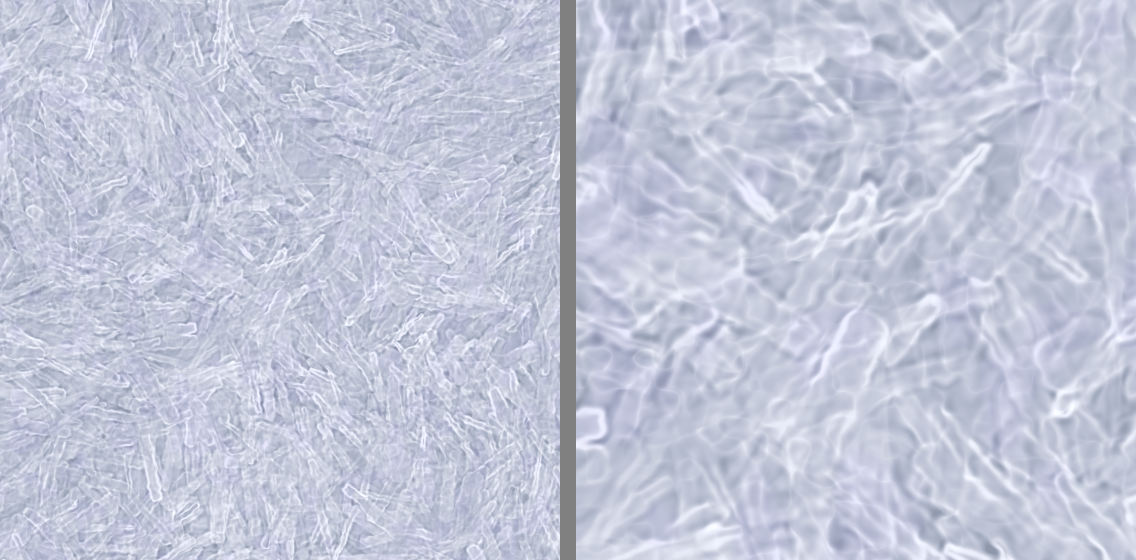
Left, the full canvas; right, a detail of the centre.
This texture is drawn by a Shadertoy shader. Its source:

```glsl
// Frosted ice: layers of translucent, tapered crystal blades with bright rims.
// Blades share a direction within loose patches and are scattered on jittered grids;
// embossed noise adds the fine crust between and on top of them.

vec4 hash4(vec2 p) {
    vec4 q = fract(p.xyxy * vec4(.1031, .1030, .0973, .1099));
    q += dot(q, q.wzxy + 33.33);
    return fract((q.xxyz + q.yzzw) * q.zywx);
}

float noise(vec2 p) {
    vec2 i = floor(p), f = fract(p);
    f = f * f * (3. - 2. * f);
    return mix(mix(hash4(i).x, hash4(i + vec2(1, 0)).x, f.x),
               mix(hash4(i + vec2(0, 1)).x, hash4(i + 1.).x, f.x), f.y);
}

// Height of the fine icy crust
float crust(vec2 p) {
    return .55 * noise(p * 85.) + .45 * noise(p * 170. + 17.);
}

// Signed distance to a rounded blade that narrows along +y
float blade(vec2 q, float halfWidth, float halfLength, float taper) {
    float along = clamp(q.y / halfLength * .5 + .5, 0., 1.);
    float w = halfWidth * (1. - taper * along);
    float r = w * .7;
    vec2 e = abs(q) - vec2(w, halfLength) + r;
    return length(max(e, 0.)) + min(max(e.x, e.y), 0.) - r;
}

// Lays one grid of blades over the tone beneath it
float addBlades(float tone, vec2 p, float layer, float cell) {
    vec2 shift = layer * vec2(7.37, 3.19);
    vec2 home = floor(p / cell + shift);
    for (int y = -1; y <= 1; y++)
    for (int x = -1; x <= 1; x++) {
        vec2 id = home + vec2(x, y);
        vec4 h = hash4(id + layer * 31.);
        vec4 k = hash4(id + layer * 57. + 211.);
        vec2 center = (id + .1 + .8 * h.xy - shift) * cell;

        // Patch direction plus some scatter
        vec2 patchId = floor(center * 8. + 1.6 * noise(center * 9. + 3.));
        float angle = 6.2832 * hash4(patchId + 91.).y + (h.z - .5) * 1.1;
        float c = cos(angle), s = sin(angle);
        vec2 q = mat2(c, -s, s, c) * (p - center);

        float halfLength = cell * mix(.3, .95, h.w);
        float halfWidth = mix(.005, .019, k.x * k.x);
        float d = blade(q, halfWidth, halfLength, .75 * k.y);
        if (d > .012) continue;

        // Streaked translucent body
        float streak = noise(vec2(q.x * 290., q.y * 30.) + id * 5.) - .5;
        float body = mix(.69, .825, k.z) + .1 * streak;
        tone = mix(tone, body, .55 * smoothstep(.0012, -.0012, d));

        // Broken bright rim, strongest at one end, with a dim groove outside
        float fade = smoothstep(-1., .7, q.y / halfLength);
        float broken = smoothstep(.15, .75, noise(q * 55. + id * 9.));
        float lit = (.3 + .7 * fade) * (.25 + .75 * broken);
        float rim = exp(-pow(d / .0021, 2.));
        float groove = exp(-pow((d - .0045) / .0024, 2.));
        tone += lit * (rim * (.065 + .2 * k.w * k.w * k.w) - .055 * groove);
    }
    return tone;
}

void mainImage(out vec4 fragColor, in vec2 fragCoord) {
    vec2 uv = fragCoord / iResolution.y;

    // Ragged edges come from bending the plane
    vec2 bend = vec2(noise(uv * 30.), noise(uv * 30. + 50.)) - .5;
    vec2 ripple = vec2(noise(uv * 130. + 9.), noise(uv * 130. + 70.)) - .5;
    vec2 p = uv + .005 * bend + .0034 * ripple;

    // Grey-blue ground, then blades from large to small
    float tone = .68 + .06 * noise(uv * 14.);
    for (int i = 0; i < 10; i++) {
        float layer = float(i);
        float cell = mix(.135, .064, fract(layer * .618));
        tone = addBlades(tone, p, layer + 1., cell);
    }

    // Crust lit from the upper left, with thin curling ridges
    vec2 light = vec2(-.002, .002);
    float relief = crust(p - light) - crust(p + light);
    float ridge = 1. - abs(2. * noise(p * 75. + 33.) - 1.);
    float rough = .5 + noise(uv * 13. + 40.);
    tone -= .14 * relief * rough;
    tone += .07 * (pow(ridge, 4.) - .33) * rough;
    tone += .03 * (noise(uv * 5. + 8.) - .5);

    // Soft limit on the highlights
    tone += .014;
    tone = min(tone, .9 + .4 * (tone - .9));
    tone = clamp(tone, .56, .98);

    // Cool tint that pales in the light, with small lavender flecks
    vec3 tint = mix(vec3(0, .031, .108), vec3(0, .013, .062), smoothstep(.62, .92, tone));
    float lavender = smoothstep(.5, .8, noise(uv * 34. + 21.));
    tint += lavender * vec3(-.004, -.012, .013);
    fragColor = vec4(clamp(tone + tint, 0., 1.), 1.);
}
```
